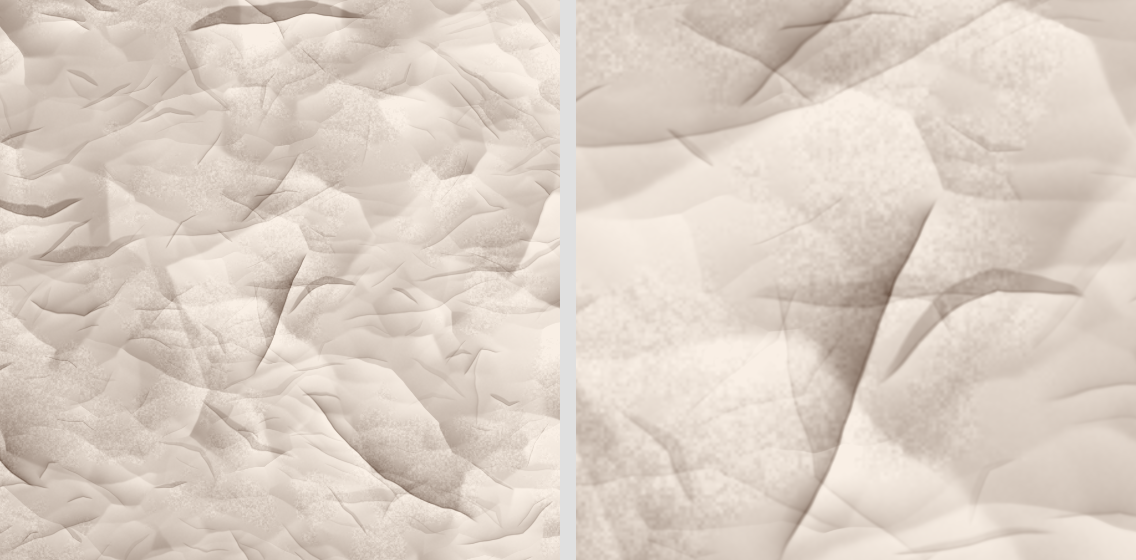
Left: the whole. Right: its middle third, enlarged.
A Shadertoy shader for this texture:

```glsl
const vec3 SHADOW_TAN = vec3(0.63, 0.56, 0.51);
const vec3 LIT_CREAM = vec3(0.95, 0.91, 0.87);

float hash(vec2 p) {
    vec3 q = fract(p.xyx * 0.1031);
    q += dot(q, q.yzx + 33.33);
    return fract((q.x + q.y) * q.z);
}

vec2 hash2(vec2 p) {
    return vec2(hash(p), hash(p + 71.7));
}

mat2 rotation(float angle) {
    float c = cos(angle), s = sin(angle);
    return mat2(c, -s, s, c);
}

float noise(vec2 p) {
    vec2 i = floor(p), f = fract(p);
    f = f * f * (3.0 - 2.0 * f);
    return mix(mix(hash(i), hash(i + vec2(1, 0)), f.x),
               mix(hash(i + vec2(0, 1)), hash(i + vec2(1, 1)), f.x), f.y);
}

// Layered noise around zero; gain sets the roughness
float fbm(vec2 p, float gain) {
    float sum = 0.0, weight = 0.5;
    for (int i = 0; i < 5; i++) {
        sum += weight * (noise(p) - 0.5);
        p = rotation(0.6) * p * 2.03 + 11.3;
        weight *= gain;
    }
    return sum;
}

// Tilted cells: bright at the top, dark at the bottom, split by folds
float facets(vec2 p, float angle, float stretch, float sharpness) {
    vec2 q = rotation(angle) * p;
    q.y *= stretch;
    vec2 cell = floor(q);
    float tone = 0.0, total = 0.0;
    for (int y = -1; y <= 1; y++)
    for (int x = -1; x <= 1; x++) {
        vec2 id = cell + vec2(x, y);
        vec2 offset = q - id - hash2(id);
        float tilt = 2.6 * (hash(id + 5.3) - 0.5);
        float strength = hash(id + 9.1);
        float slope = 0.2 + 1.7 * strength * strength;
        float weight = exp(-sharpness * dot(offset, offset));
        tone += weight * slope * dot(offset, vec2(sin(tilt), cos(tilt)));
        total += weight;
    }
    return tone / max(total, 1e-34);
}

// Tapered, kinked folds: soft shadows or flat wedges above a sharp edge
float creases(vec2 p, float density, float edge) {
    vec2 cell = floor(p);
    float tone = 0.0;
    for (int y = -1; y <= 1; y++)
    for (int x = -1; x <= 1; x++) {
        vec2 id = cell + vec2(x, y);
        if (hash(id + 2.9) > density) continue;
        float turn = 1.5 * (hash(id + 4.1) - 0.5);
        turn += 0.5 * sign(turn) * step(0.8, hash(id + 6.7));
        vec2 local = rotation(turn) * (p - id - hash2(id + 3.3));
        float along = local.x / (0.3 + 0.45 * hash(id + 8.2));
        float lean = 1.6 * (hash(id + 10.6) - 0.5);
        float taper = max(1.0 - along * along, 0.0) * (1.0 + lean * along);
        float kink = 0.7 * (hash(id + 1.7) - 0.5);
        float across = local.y + kink * abs(local.x - 0.1);
        float width = taper * (0.02 + 0.10 * hash(id + 7.4)) + 0.004;
        float above = smoothstep(-edge, edge, across);
        float fade = exp(-max(across, 0.0) / width);
        float wedge = 1.0 - smoothstep(width - edge, width + 2.0 * edge, across);
        float shade = above * mix(fade, 0.75 * wedge, step(0.55, hash(id + 14.8)));
        float line = exp(-across * across / (edge * edge));
        float glow = (1.0 - above) * exp(min(across, 0.0) / (1.5 * width));
        float depth = hash(id + 12.5);
        depth = 0.25 + 0.9 * depth * depth;
        tone += smoothstep(0.0, 0.4, taper) * depth
              * (0.45 * glow - 0.85 * shade - 0.5 * line);
    }
    return tone;
}

// Fine fibres, only in worn patches
float grain(vec2 p) {
    float worn = smoothstep(0.0, 0.13, fbm(p * 9.0 + 40.0, 0.6));
    float speck = noise(p * 270.0) + noise(p * 450.0 + 7.0) - 1.0;
    return speck * mix(0.02, 0.18, worn) + 0.03 * worn;
}

void mainImage(out vec4 fragColor, in vec2 fragCoord) {
    vec2 uv = fragCoord / iResolution.xy;
    vec2 p = fragCoord / min(iResolution.x, iResolution.y);

    // Gentle bending of the sheet with slightly ragged folds
    vec2 bend = vec2(fbm(p * 4.5, 0.45), fbm(p * 4.5 + 23.0, 0.45));
    vec2 sheet = p + 0.09 * bend;
    float crispness = smoothstep(0.25, 0.6, noise(p * 7.0 + 3.0));

    // Light grows toward the right
    float tone = 0.54 + 0.30 * uv.x;
    tone += 0.28 * fbm(p * 3.0 + 17.0, 0.5);

    // Broad facets, then finer ones
    tone += 0.29 * facets(sheet * 3.6 + 4.0, 0.45, 1.4, mix(12.0, 72.0, crispness));
    tone += 0.32 * facets(sheet * 7.0 + 19.0, -0.5, 1.7, mix(16.0, 72.0, crispness));
    tone += 0.20 * facets(sheet * 13.0 + 31.0, 0.2, 1.8, mix(72.0, 16.0, crispness));

    // Long folds, then short ones
    tone += 0.95 * creases(sheet * 3.8 + 8.0, 0.85, 0.006);
    tone += 0.60 * creases(sheet * 7.0 + 27.0, 0.75, 0.010);
    tone += 0.40 * creases(sheet * 14.0 + 61.0, 0.6, 0.018);
    tone += grain(p);

    // Highlights roll off softly
    tone -= 0.4 * max(tone - 0.92, 0.0);
    tone = clamp(tone, -0.6, 1.08);
    fragColor = vec4(mix(SHADOW_TAN, LIT_CREAM, tone), 1.0);
}
```
